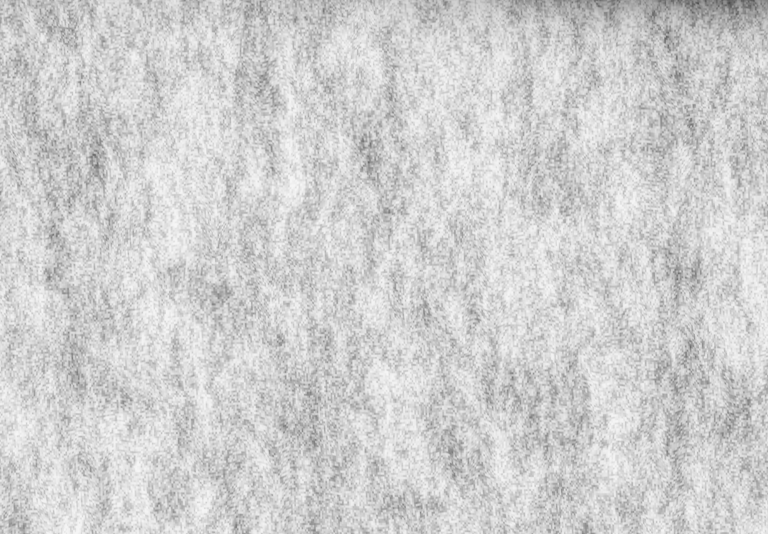
Give the GLSL for this texture, as a Shadertoy shader.

```glsl
// Pale grey fibrous paper: fine speckle over soft, vertically drawn mottling,
// with a shadow along the top edge that deepens to the right.
// Built as a sum of stretched value-noise layers, then skewed towards dark.

const float BASE_TONE = 0.832;
const float DARK_SKEW = 1.9;        // deepens dark flecks, compresses highlights
const float FIBRE_LEAN = 0.03;      // sideways drift of the vertical fibres
const float FIBRE_WAVER = 0.006;
const float SHADOW_DEPTH = 0.042;   // fall-off, in canvas heights
const float SHADOW_LEFT = 0.05;
const float SHADOW_RIGHT = 0.36;

// Each layer: cells per canvas height across, cells upwards, strength
const int LAYER_COUNT = 6;
const vec3 LAYERS[LAYER_COUNT] = vec3[LAYER_COUNT](
    vec3(  7.0,   4.5, 0.045),      // broad clouds
    vec3( 43.0,   5.0, 0.032),      // long streaks
    vec3( 27.0,  14.0, 0.058),      // mottles
    vec3( 67.0,  25.0, 0.062),      // short fibres
    vec3(149.0,  62.0, 0.058),      // fine fibres
    vec3(311.0, 257.0, 0.112)       // speckle
);

// Integer hash of a lattice cell, from -1 to 1
float hash(ivec2 cell, int seed) {
    uint h = uint(cell.x) * 1597334677u ^ uint(cell.y) * 3812015801u;
    h ^= uint(seed + 1) * 2654435769u;
    h = (h ^ (h >> 16)) * 2146121005u;
    h = (h ^ (h >> 15)) * 2221713035u;
    h ^= h >> 16;
    return float(h >> 8) / 8388608.0 - 1.0;
}

// Smooth value noise, from -1 to 1
float noise(vec2 p, int seed) {
    ivec2 cell = ivec2(floor(p));
    vec2 f = fract(p);
    f = f * f * (3.0 - 2.0 * f);
    float low = mix(hash(cell, seed), hash(cell + ivec2(1, 0), seed), f.x);
    float high = mix(hash(cell + ivec2(0, 1), seed), hash(cell + ivec2(1, 1), seed), f.x);
    return mix(low, high, f.y);
}

float paperGrain(vec2 p) {
    // Bend the fibres slightly so that the lattice does not show
    p.x += FIBRE_LEAN * p.y + FIBRE_WAVER * noise(p * vec2(11.0, 9.0), 20);
    p.y += FIBRE_WAVER * noise(p * vec2(31.0, 7.0), 21);
    float sum = 0.0;
    for (int i = 0; i < LAYER_COUNT; i++) {
        vec2 offset = vec2(0.37, 0.61) * float(i);
        sum += LAYERS[i].z * noise(p * LAYERS[i].xy + offset, i);
    }
    return sum;
}

float edgeShadow(vec2 uv) {
    float strength = mix(SHADOW_LEFT, SHADOW_RIGHT, smoothstep(0.3, 1.05, uv.x));
    return strength * exp(-(1.0 - uv.y) / SHADOW_DEPTH);
}

void mainImage(out vec4 fragColor, in vec2 fragCoord) {
    vec2 uv = fragCoord / iResolution.xy;
    vec2 p = fragCoord / iResolution.y;

    float grain = paperGrain(p);
    grain -= DARK_SKEW * grain * grain;

    float tone = BASE_TONE + grain - edgeShadow(uv);
    fragColor = vec4(vec3(clamp(tone, 0.0, 1.0)), 1.0);
}
```
